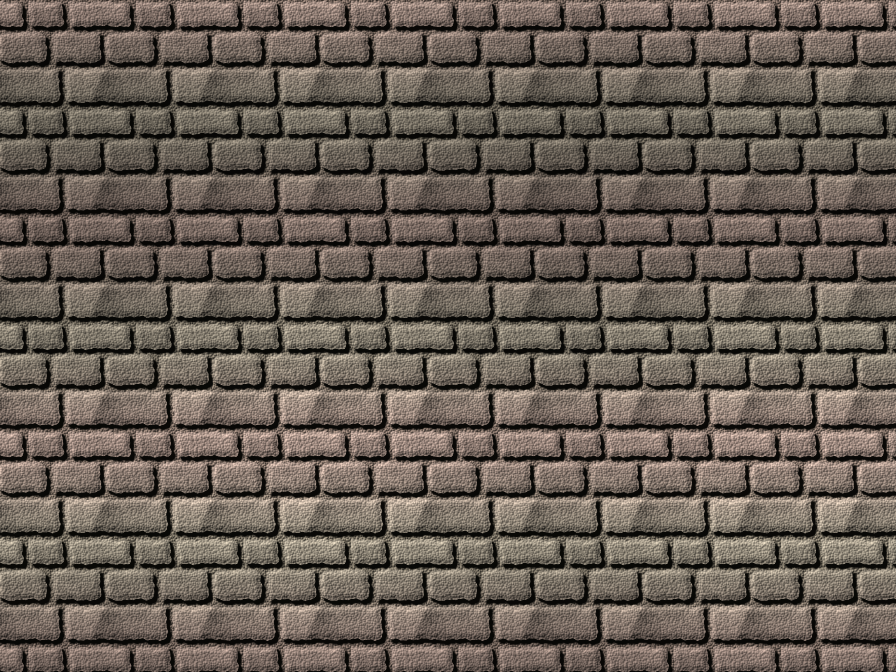
A Shadertoy shader for this texture:

```glsl
// Weathered brown stone wall: three repeating courses of rough blocks with deep shadows.
#define TILE 0.12                        // repeat size, as a share of canvas width
#define GRAIN 46.0                       // grain cells per repeat
#define GRAIN_DEPTH 0.62                 // strength of the sandy relief
#define BEVEL 0.055                      // width of the worn block edge
#define SHADOW_SHIFT vec2(0.032, 0.036)  // shadow offset, right and down
#define STONE vec3(0.475, 0.430, 0.390)
#define MORTAR vec3(0.400, 0.360, 0.320)
#define SHADOW vec3(0.030, 0.028, 0.020)
#define TAU 6.28318

// Block centre and half size inside one repeat, y pointing down
const vec4 BLOCKS[5] = vec4[5](
    vec4(0.426, 0.130, 0.160, 0.113),
    vec4(0.925, 0.130, 0.285, 0.113),
    vec4(0.206, 0.439, 0.228, 0.140),
    vec4(0.712, 0.439, 0.222, 0.140),
    vec4(0.079, 0.792, 0.472, 0.156));

vec2 hash2(vec2 p) {
    vec3 q = fract(p.xyx * vec3(0.1031, 0.1030, 0.0973));
    q += dot(q, q.yzx + 33.33);
    return fract((q.xx + q.yz) * q.zy);
}

// Cellular noise that wraps with the repeat
float cellular(vec2 p, float cells) {
    p *= cells;
    vec2 base = floor(p);
    float nearest = 2.0;
    for (int y = -1; y <= 1; y++)
    for (int x = -1; x <= 1; x++) {
        vec2 cell = base + vec2(x, y);
        vec2 delta = cell + hash2(mod(cell, cells)) - p;
        nearest = min(nearest, dot(delta, delta));
    }
    return sqrt(nearest);
}

// Layered sines that make the block outlines uneven
vec2 wobble(vec2 p) {
    return 0.006 * sin(TAU * (p.yx * 3.0 + vec2(0.1, 0.4)))
         + 0.005 * sin(TAU * (p.yx * 8.0 + p * 5.0))
         + 0.003 * sin(TAU * (p.yx * 17.0 - p * 11.0));
}

// Signed distance to the nearest block, with its index and local position
float blocks(vec2 p, out int id, out vec2 local) {
    p += wobble(p);
    float nearest = 9.0;
    id = 0;
    local = vec2(0.0);
    for (int i = 0; i < 5; i++) {
        vec2 q = p - BLOCKS[i].xy;
        q -= floor(q + 0.5);
        float radius = i == 2 ? 0.075 : 0.030;
        vec2 d = abs(q) - BLOCKS[i].zw + radius;
        float dist = length(max(d, 0.0)) + min(max(d.x, d.y), 0.0) - radius;
        if (dist < nearest) { nearest = dist; id = i; local = q; }
    }
    return nearest;
}

float blockHeight(vec2 p) {
    int id;
    vec2 local;
    return smoothstep(0.0, BEVEL, -blocks(p, id, local));
}

void mainImage(out vec4 fragColor, in vec2 fragCoord) {
    vec2 uv = fragCoord / iResolution.xy;
    vec2 p = vec2(fragCoord.x, iResolution.y - fragCoord.y) / (iResolution.x * TILE);
    float edge = 0.6 / (iResolution.x * TILE);

    // Block and shadow masks
    int id, shadowId;
    vec2 local, shadowLocal;
    float body = 1.0 - smoothstep(-edge, edge, blocks(p, id, local));
    float shadowDist = blocks(p - SHADOW_SHIFT, shadowId, shadowLocal);
    float shadow = 1.0 - smoothstep(-0.006, 0.018, shadowDist);

    // Relief lit from the upper left
    vec2 slope = vec2(0.014);
    float bevel = blockHeight(p + slope) - blockHeight(p - slope);
    float grain = cellular(p, GRAIN) - cellular(p + 0.4 / GRAIN, GRAIN);
    float pits = cellular(p, 15.0) - 0.5;

    // Tone of each block, with soft mottling
    float tone = 0.94 + 0.14 * hash2(vec2(float(id), 7.0)).x;
    tone += 0.06 * sin(TAU * (p.x * 2.0 + p.y)) * sin(TAU * (p.y * 3.0 - p.x));
    tone -= 0.45 * local.y + 0.18 * pits;

    // Slanted facet across the tall block
    if (id == 4) {
        float facet = local.x + 0.17 + 0.45 * local.y;
        tone += 0.10 - 0.36 * smoothstep(-0.015, 0.02, facet) * exp(-2.6 * max(facet, 0.0));
    }
    tone += 0.38 * bevel + GRAIN_DEPTH * grain;

    // Shadowed mortar below the stone
    vec3 mortar = mix(MORTAR * (1.0 + grain), SHADOW, shadow);
    vec3 color = mix(mortar, STONE * max(tone, 0.1), body);

    // Broad weathering and faint tint across the wall
    float down = 1.0 - uv.y;
    float weather = 1.0 + 0.13 * sin(7.0 * (down - 0.48)) - 0.04 * cos(12.0 * (uv.x - 0.62));
    float tint = 0.02 * cos(19.6 * (down - 0.66));
    color *= weather * vec3(1.0 + tint, 1.0 - tint, 1.0);
    fragColor = vec4(clamp(color, 0.0, 1.0), 1.0);
}
```
